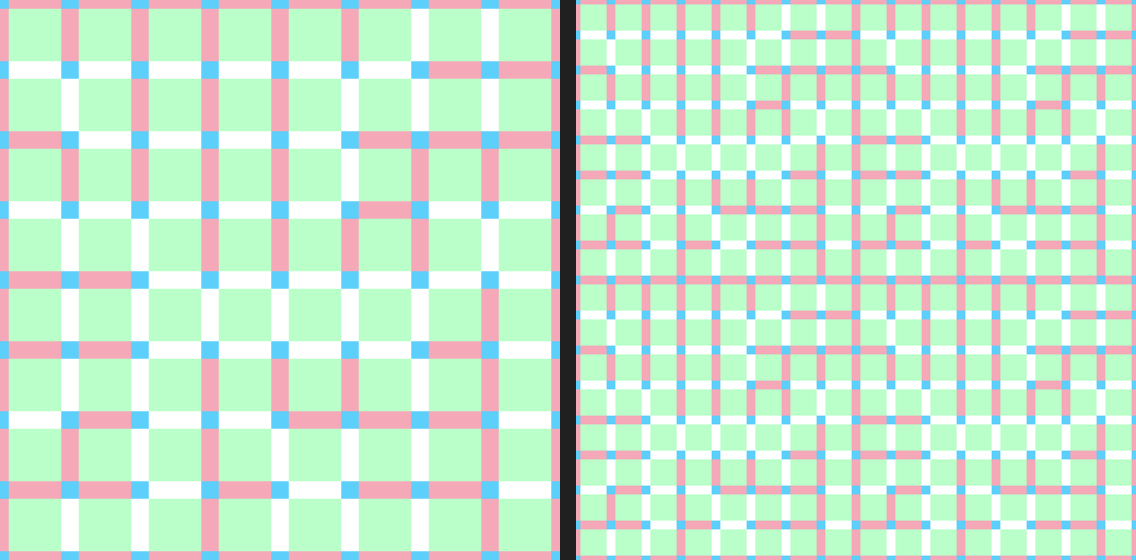
Left: one tile. Right: repeated 2 by 2.
Give the GLSL for this pattern, as a Shadertoy shader.

```glsl
// Square maze of mint rooms, pink walls, white passages and blue corner posts.

const float CELLS = 8.0;        // rooms across and down
const float HALF_WALL = 0.125;  // half the wall width, in rooms
const float UPRIGHT = 0.59;     // share of posts that grow an upright wall

const vec3 MINT  = vec3(0.73, 1.00, 0.79);
const vec3 PINK  = vec3(0.96, 0.66, 0.72);
const vec3 WHITE = vec3(1.0);
const vec3 BLUE  = vec3(0.36, 0.81, 0.98);

float hash(vec2 p) {
    return fract(sin(dot(p, vec2(127.1, 311.7))) * 43758.5453);
}

// Sign pointing away from the middle; a random side on the middle line.
float outward(float x, float random) {
    float offset = x - 0.5 * CELLS;
    return offset == 0.0 ? (random < 0.5 ? -1.0 : 1.0) : sign(offset);
}

// Each inner post grows one wall outward, so walls never close a loop.
vec2 wallDirection(vec2 post) {
    float side = hash(post + 17.0);
    return hash(post) < UPRIGHT ? vec2(0.0, outward(post.y, side))
                                : vec2(outward(post.x, side), 0.0);
}

bool isInner(vec2 post) {
    return all(greaterThan(post, vec2(0.0))) && all(lessThan(post, vec2(CELLS)));
}

bool growsWall(vec2 post, vec2 direction) {
    return isInner(post) && wallDirection(post) == direction;
}

// Colour of the strip from a post to its neighbour; the rim is all wall.
vec3 stripColor(vec2 post, vec2 direction) {
    vec2 neighbour = post + direction;
    bool rim = !isInner(post) && !isInner(neighbour);
    bool wall = rim || growsWall(post, direction) || growsWall(neighbour, -direction);
    return wall ? PINK : WHITE;
}

void mainImage(out vec4 fragColor, in vec2 fragCoord) {
    vec2 p = CELLS * fragCoord / iResolution.xy;
    vec2 pixel = CELLS / iResolution.xy;
    vec2 room = floor(p);
    vec2 line = floor(p + 0.5);

    // Smooth coverage of the upright (x) and level (y) strips
    vec2 strip = clamp((HALF_WALL - abs(p - line)) / pixel + 0.5, 0.0, 1.0);

    vec3 upright = stripColor(vec2(line.x, room.y), vec2(0.0, 1.0));
    vec3 level   = stripColor(vec2(room.x, line.y), vec2(1.0, 0.0));

    // Rooms and upright strips below, level strips and posts above
    vec3 color = mix(mix(MINT, upright, strip.x), mix(level, BLUE, strip.x), strip.y);
    fragColor = vec4(color, 1.0);
}
```
